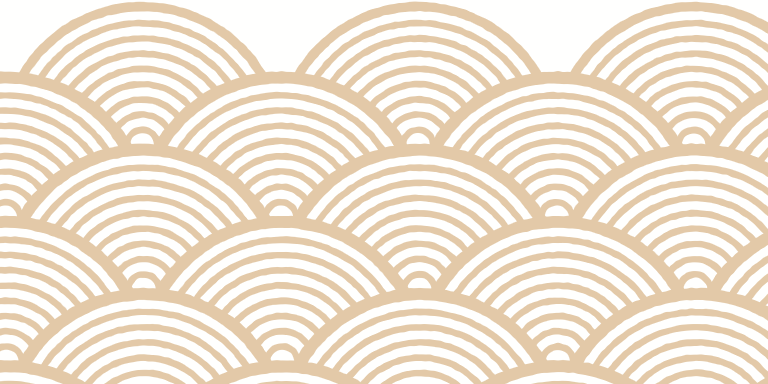
Reproduce this pattern procedurally as a Shadertoy shader.

```glsl
const vec3 PAPER = vec3(1.0, 1.0, 0.995);
const vec3 SAND = vec3(0.89, 0.79, 0.66);

const int ROWS = 6;
const float ROW_STEP = 0.188;
const float COLUMN_STEP = 0.718;
const float ROW_DRIFT = 0.0018;
const vec2 FIRST_CENTER = vec2(0.3706, 0.378);

const float FAN_RADIUS = 0.380;
const float TOP_ROW_TRIM = 0.007;
const float RIM_WIDTH = 0.0315;
const float RING_STEP = 0.0397;
const float RING_WIDTH = 0.0172;
const float RING_COUNT = 8.0;
const float WOBBLE = 0.0024;

float hash(vec2 p) {
    vec3 q = fract(vec3(p.xyx) * 0.1031);
    q += dot(q, q.yzx + 33.33);
    return fract((q.x + q.y) * q.z);
}

float valueNoise(vec2 p) {
    vec2 cell = floor(p);
    vec2 f = fract(p);
    f = f * f * (3.0 - 2.0 * f);
    float low = mix(hash(cell), hash(cell + vec2(1.0, 0.0)), f.x);
    float high = mix(hash(cell + vec2(0.0, 1.0)), hash(cell + 1.0), f.x);
    return mix(low, high, f.y);
}

float coverage(float dist, float pixel) {
    return clamp(0.5 - dist / pixel, 0.0, 1.0);
}

// Offset from the nearest fan centre in a row; odd rows shift half a step
vec2 fanOffset(vec2 p, float row) {
    float shift = 0.5 * COLUMN_STEP * mod(row, 2.0) + ROW_DRIFT * row;
    vec2 q = p - FIRST_CENTER - vec2(shift, ROW_STEP * row);
    q.x -= COLUMN_STEP * round(q.x / COLUMN_STEP);
    return q;
}

// Signed distance to the thick rim and the evenly spaced inner rings
float fanLines(float r) {
    float rim = FAN_RADIUS - RIM_WIDTH - r;
    float nearest = clamp(round(r / RING_STEP), 1.0, RING_COUNT);
    float ring = abs(r - nearest * RING_STEP) - 0.5 * RING_WIDTH;
    return min(rim, ring);
}

void mainImage(out vec4 fragColor, in vec2 fragCoord) {
    float pixel = 1.0 / iResolution.y;
    vec2 p = vec2(fragCoord.x, iResolution.y - fragCoord.y) * pixel;

    // Slightly uneven, hand-cut edges
    float wobble = WOBBLE * (valueNoise(p * 75.0) - 0.5);
    vec3 color = PAPER;

    // Each lower row overlaps the one above
    for (int i = 0; i < ROWS; i++) {
        float r = length(fanOffset(p, float(i))) + wobble;
        float radius = FAN_RADIUS - (i == 0 ? TOP_ROW_TRIM : 0.0);
        vec3 fan = mix(PAPER, SAND, coverage(fanLines(r), pixel));
        color = mix(color, fan, coverage(r - radius, pixel));
    }

    fragColor = vec4(color, 1.0);
}
```
